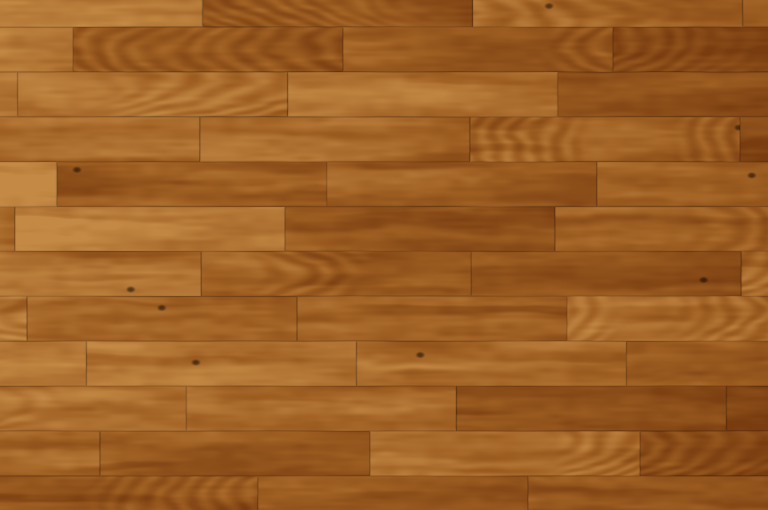
Give the GLSL for this texture, as a Shadertoy shader.

```glsl
// Strip parquet: staggered rows of equal wooden planks under soft side light.
// Each plank hashes its own tone, streaks, curved growth rings and pin knots;
// thin worn seams separate the planks.

const float PLANKS_ACROSS = 2.844;
const float ROWS_DOWN = 11.36;
const float TOP_ROW_CUT = 0.40;      // part of the first row beyond the top edge
const float PLANK_ASPECT = 6.02;     // plank length in plank heights
const float SEAM_HALF_WIDTH = 0.0011; // in canvas heights
const float SEAM_DARKNESS = 0.36;
const float BASE_TONE = 0.57;
const float PLANK_CONTRAST = 0.50;
const float STREAK_CONTRAST = 0.36;
const float FINE_CONTRAST = 0.13;
const float RING_CONTRAST = 0.13;
const float FIGURED_SHARE = 0.45;    // share of planks with curved rings
const float KNOT_SHARE = 0.35;
const float SIDE_LIGHT = 0.40;
const float TAU = 6.28319;

const vec3 DARK_WOOD = vec3(0.47, 0.235, 0.06);
const vec3 MID_WOOD = vec3(0.62, 0.37, 0.133);
const vec3 PALE_WOOD = vec3(0.77, 0.54, 0.27);

// Position of the first joint in each row, in plank lengths
const float STAGGER[12] = float[12](0.75, 0.27, 0.065, 0.74, 0.21, 0.055,
                                    0.745, 0.10, 0.32, 0.69, 0.37, 0.955);

vec2 hash22(vec2 p) {
    vec3 h = fract(p.xyx * vec3(0.1031, 0.1030, 0.0973));
    h += dot(h, h.yzx + 33.33);
    return fract((h.xx + h.yz) * h.zy);
}

float noise(vec2 p) {
    vec2 i = floor(p), f = fract(p);
    f = f * f * (3.0 - 2.0 * f);
    float low = mix(hash22(i).x, hash22(i + vec2(1, 0)).x, f.x);
    float high = mix(hash22(i + vec2(0, 1)).x, hash22(i + vec2(1, 1)).x, f.x);
    return mix(low, high, f.y);
}

float fbm(vec2 p) {
    float sum = 0.0, amp = 0.5;
    for (int i = 0; i < 3; i++) {
        sum += amp * noise(p);
        p = p * 2.03 + 17.3;
        amp *= 0.5;
    }
    return sum;
}

// Tone offset of the grain; q is in plank heights from the plank corner
float grain(vec2 q, vec2 seed, vec2 style) {
    vec2 s = q + seed * vec2(173.0, 91.0);
    float wobble = fbm(s * vec2(0.5, 1.5));

    // Straight grain, from broad to fine
    float streak = noise(vec2(s.x * 0.3, s.y * 5.0 + wobble * 2.5)) - 0.5;
    float fine = noise(vec2(s.x * 1.3, s.y * 13.0)) - 0.5;
    float mottle = noise(s * vec2(3.0, 6.0)) - 0.5;
    float resin = smoothstep(0.72, 0.95, noise(vec2(s.x * 0.25, s.y * 3.5 + wobble) + 41.0));

    // Bowed growth rings, fading in and out along the plank
    float bow = q.y - mix(0.05, 0.95, style.y);
    float along = q.x * mix(0.7, 2.1, seed.y) * (seed.x < 0.5 ? -1.0 : 1.0);
    float rings = sin(TAU * (along + mix(4.5, 2.3, seed.y) * bow * bow + wobble * 1.8));
    float figured = step(style.x, FIGURED_SHARE)
                  * smoothstep(0.3, 0.65, noise(vec2(s.x * 0.45, 7.0)));

    return STREAK_CONTRAST * streak * (1.0 - 0.5 * figured)
         + FINE_CONTRAST * (fine + mottle)
         + RING_CONTRAST * rings * figured - 0.22 * resin;
}

float knot(vec2 q, vec2 seed, vec2 style) {
    vec2 centre = vec2(seed.y * PLANK_ASPECT, mix(0.15, 0.85, seed.x));
    float d = length((q - centre) * vec2(0.7, 1.0));
    return (1.0 - smoothstep(0.02, 0.09, d)) * step(1.0 - KNOT_SHARE, style.y);
}

float seam(float d, float pixel) {
    return 1.0 - smoothstep(SEAM_HALF_WIDTH - pixel, SEAM_HALF_WIDTH + pixel, d);
}

void mainImage(out vec4 fragColor, in vec2 fragCoord) {
    vec2 uv = fragCoord / iResolution.xy;
    float pixel = 1.0 / iResolution.y;

    // Plank layout, rows counted from the top
    float v = (1.0 - uv.y) * ROWS_DOWN + TOP_ROW_CUT;
    float row = floor(v);
    float u = uv.x * PLANKS_ACROSS - STAGGER[int(row) % 12];
    vec2 id = vec2(floor(u), row);
    vec2 cell = vec2(fract(u), fract(v));
    vec2 q = cell * vec2(PLANK_ASPECT, 1.0);
    vec2 seed = hash22(id + 19.0);
    vec2 style = hash22(id + 83.0);

    // Wood tone with light falling from the left
    float tone = BASE_TONE + PLANK_CONTRAST * (hash22(id + 151.0).x - 0.5);
    tone += grain(q, seed, style);
    tone += SIDE_LIGHT * (0.48 - uv.x) - 0.25 * (dot(uv - 0.5, uv - 0.5) - 0.16);
    tone = clamp(tone, 0.0, 1.0);
    vec3 color = tone < 0.5 ? mix(DARK_WOOD, MID_WOOD, tone * 2.0)
                            : mix(MID_WOOD, PALE_WOOD, tone * 2.0 - 1.0);
    color *= 1.0 - 0.5 * knot(q, seed, style);

    // Seams, unevenly worn along their length
    vec2 edge = min(q, vec2(PLANK_ASPECT, 1.0) - q) / ROWS_DOWN;
    float wear = mix(0.3, 1.0, noise(vec2(u * 5.0, floor(v + 0.5) * 9.0)));
    float endWear = mix(0.5, 1.0, hash22(vec2(floor(u + 0.5), row + 211.0)).x);
    float line = max(seam(edge.y, pixel) * wear, seam(edge.x, pixel) * endWear);
    color *= 1.0 - SEAM_DARKNESS * line;

    fragColor = vec4(color, 1.0);
}
```
